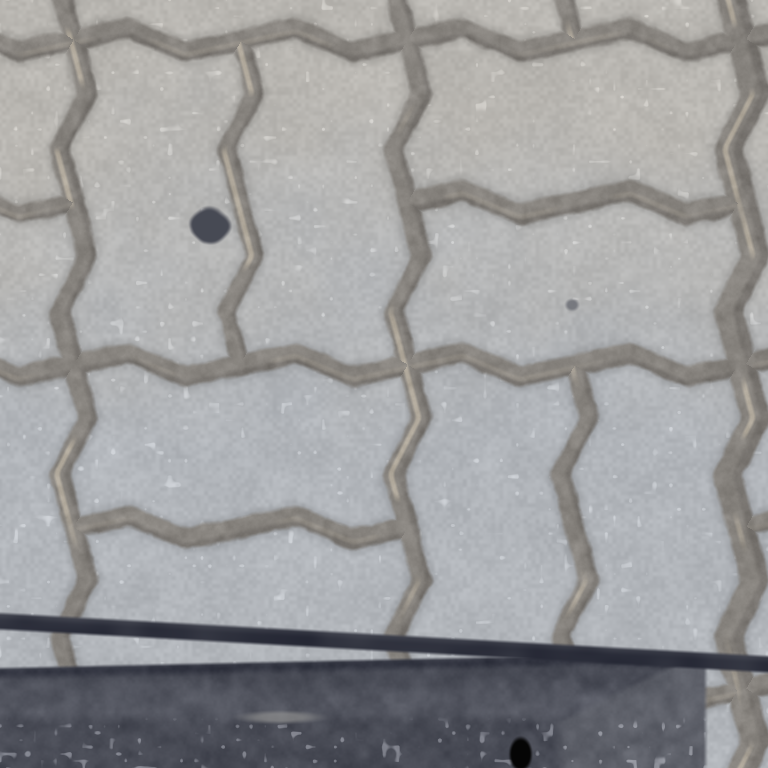
Write a three.js fragment shader that draws this texture.

```glsl
varying vec2 vUv;

const vec2 CELL = vec2(0.435, 0.423);
const vec2 ORIGIN = vec2(0.096, 0.102);
const vec3 STONE_WARM = vec3(0.725, 0.715, 0.695);
const vec3 STONE_COOL = vec3(0.695, 0.710, 0.730);
const vec3 JOINT = vec3(0.530, 0.515, 0.495);
const vec3 CREVICE = vec3(0.420, 0.405, 0.390);
const vec3 SAND = vec3(0.730, 0.695, 0.635);
const vec3 SLATE = vec3(0.280, 0.290, 0.330);
const vec3 SHADOW = vec3(0.370, 0.380, 0.415);
const vec3 INK = vec3(0.140, 0.150, 0.200);

float hash(vec2 p) {
  vec3 q = fract(p.xyx * 0.1031);
  q += dot(q, q.yzx + 33.33);
  return fract((q.x + q.y) * q.z);
}

float noise(vec2 p) {
  vec2 i = floor(p);
  vec2 f = fract(p);
  f = f * f * (3.0 - 2.0 * f);
  return mix(mix(hash(i), hash(i + vec2(1.0, 0.0)), f.x),
             mix(hash(i + vec2(0.0, 1.0)), hash(i + 1.0), f.x), f.y);
}

float fbm(vec2 p) {
  float sum = 0.0;
  float gain = 0.5;
  for (int i = 0; i < 4; i++) {
    sum += gain * noise(p);
    p = p * 2.03 + 17.0;
    gain *= 0.5;
  }
  return sum / 0.9375;
}

// Rounded bend: up after a junction, down before the next one
float zigzag(float t) {
  float s = fract(t) - 0.5;
  float a = abs(s);
  float rise = a / 0.17;
  float fall = (0.5 - a) / 0.33;
  float h = max(0.25 - abs(rise - fall), 0.0);
  return -sign(s) * (min(rise, fall) - h * h);
}

float below(float edge, float x, float soft) {
  return 1.0 - smoothstep(edge - soft, edge + soft, x);
}

float ellipse(vec2 p, vec2 center, vec2 radius, float soft) {
  return below(1.0, length((p - center) / radius), soft);
}

// x: signed offset across the joint, y: distance past its edge, z: 1 if upright
vec3 nearer(vec3 a, vec3 b) {
  return a.y < b.y ? a : b;
}

vec3 joint(float offset, float halfWidth, float upright) {
  return vec3(offset, abs(offset) - halfWidth, upright);
}

// Square cells, each halved by an upright or level joint in turn
vec3 pavingJoint(vec2 p) {
  vec2 t = 2.0 * (p - ORIGIN) / CELL;
  vec2 bend = vec2(-0.0185 * zigzag(t.y), 0.0155 * zigzag(t.x));
  vec2 g = (p - bend - ORIGIN) / CELL;
  vec2 border = (fract(g + 0.5) - 0.5) * CELL;
  vec2 middle = (fract(g) - 0.5) * CELL;
  vec2 id = floor(g);
  float upright = mod(id.x + id.y, 2.0);
  float sideWidth = 0.0135 + 0.006 * smoothstep(0.75, 0.95, p.x);
  float splitWidth = 0.0115 + 0.003 * hash(id + 7.0);
  vec3 split = joint(mix(middle.y, middle.x, upright), splitWidth, upright);
  vec3 edges = nearer(joint(border.x, sideWidth, 1.0), joint(border.y, 0.0135, 0.0));
  return nearer(edges, split);
}

vec3 paving(vec2 p) {
  vec3 stone = mix(STONE_COOL, STONE_WARM, smoothstep(0.45, 0.9, p.y + 0.35 * (fbm(p * 4.0) - 0.5)));
  stone += 0.06 * (fbm(p * 22.0) - 0.5) + 0.05 * (noise(p * 190.0) - 0.5);
  stone += 0.09 * smoothstep(0.86, 0.98, noise(p * 95.0 + 40.0));

  // Joint bed with one shaded wall and patches of pale sand
  vec3 j = pavingJoint(p);
  float ragged = j.y + 0.007 * (fbm(p * 45.0) - 0.5);
  float shade = smoothstep(0.002, 0.010, mix(-j.x, j.x, j.z));
  vec3 bed = mix(JOINT, CREVICE, 0.55 * shade);
  float streak = below(0.0035, abs(j.x + 0.004), 0.0025);
  float patches = smoothstep(0.45, 0.65, noise(p * 13.0 + 5.0));
  bed = mix(bed, SAND, streak * patches * mix(0.2, 0.8, j.z));
  bed += 0.13 * (fbm(p * 80.0) - 0.5);
  stone *= 1.0 - 0.09 * below(0.006, ragged, 0.007);
  return mix(stone, bed, below(0.0, ragged, 0.0035));
}

// Dark slab along the foot, with a shaded floor to its right
vec3 addSlab(vec3 color, vec2 p) {
  float bar = 0.191 - 0.056 * p.x;
  float top = min(0.130 + 0.022 * p.x, bar);
  float inside = below(top, p.y, 0.003) * below(0.919, p.x, 0.004);
  float body = below(0.73 + 2.0 * max(p.y - 0.06, 0.0), p.x, 0.012);
  vec3 slab = mix(SHADOW, SLATE, body);
  slab += 0.05 * body * smoothstep(0.055, 0.075, p.y) * below(0.105, p.y, 0.02);
  slab = mix(slab, INK, 0.6 * body * below(0.006, abs(p.y - top + 0.006), 0.006));
  slab += 0.12 * (fbm(p * 55.0) - 0.5);
  slab += 0.22 * smoothstep(0.8, 0.95, noise(p * 110.0)) * below(0.06, p.y, 0.01);
  slab = mix(slab, vec3(0.56), 0.7 * ellipse(p, vec2(0.365, 0.066), vec2(0.045, 0.007), 0.5));
  slab = mix(slab, vec3(0.02), ellipse(p, vec2(0.678, 0.018), vec2(0.014, 0.021), 0.2));
  color = mix(color, slab, inside);
  vec3 barColor = mix(INK, SLATE, 0.5 * noise(p * 30.0) + 0.4 * smoothstep(0.0, 0.011, p.y - bar));
  return mix(color, barColor, below(0.0105, abs(p.y - bar), 0.003));
}

void main() {
  vec3 color = paving(vUv);
  float wobble = 0.006 * (noise(vUv * 60.0) - 0.5);
  color = mix(color, SLATE, ellipse(vUv + wobble, vec2(0.273, 0.706), vec2(0.025, 0.022), 0.15));
  color = mix(color, SHADOW, 0.7 * ellipse(vUv, vec2(0.745, 0.603), vec2(0.008, 0.007), 0.4));
  gl_FragColor = vec4(addSlab(color, vUv), 1.0);
}
```
